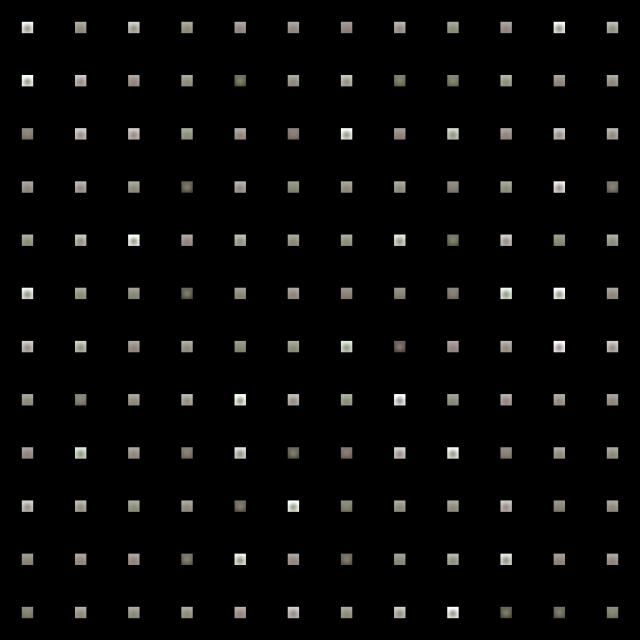
This pattern is drawn by a WebGL 1 fragment shader. Its source:

```glsl
precision highp float;
// A 12 by 12 grid of small, softly shaded warm-grey squares on black.

uniform vec2 u_resolution;

#define REPEATS 12.0
#define PITCH 0.0831
#define HALF_SIDE 0.0089
#define DIM_RIM vec3(0.35, 0.34, 0.29)
#define MID_RIM vec3(0.62, 0.615, 0.57)
#define BRIGHT_RIM vec3(0.95, 0.97, 0.96)
#define CORE vec3(0.56, 0.53, 0.475)
#define TINT 0.025
#define TOP_LIGHT 0.07

float hash(vec2 p) {
    vec3 q = fract(vec3(p.xyx) * vec3(0.1031, 0.1030, 0.0973));
    q += dot(q, q.yzx + 33.33);
    return fract((q.x + q.y) * q.z);
}

// Rim colour along the ramp from dim through middle to bright.
vec3 rimColour(float level) {
    vec3 lower = mix(DIM_RIM, MID_RIM, smoothstep(0.0, 0.4, level));
    return mix(lower, BRIGHT_RIM, smoothstep(0.5, 1.0, level));
}

// Shading inside one square; p runs from -1 to 1 across it.
vec3 squareColour(vec2 p, vec2 cell) {
    // Averaged hashes make middle levels the most common.
    float level = 0.5 * (hash(cell + 3.7) + hash(cell + 41.3));
    level = clamp((level - 0.5) * 1.25 + 0.48, 0.0, 1.0);

    // The core sits a little low and varies less than the rim.
    vec3 rim = rimColour(level);
    vec3 core = mix(CORE, rim, 0.22);
    float spread = smoothstep(0.0, 1.15, length(p - vec2(0.0, -0.15)));
    vec3 colour = mix(core, rim, spread);

    // Cool light from above and a faint green or rose hue per square.
    colour += TOP_LIGHT * p.y * vec3(0.9, 1.0, 1.1);
    float hueShift = (hash(cell + 87.1) - 0.5) * 2.0;
    return colour + TINT * hueShift * vec3(0.5, -0.7, 0.5);
}

void main() {
    vec2 uv = gl_FragCoord.xy / u_resolution;
    vec2 grid = (uv - 0.5) / PITCH + 0.5 * REPEATS;
    vec2 cell = floor(grid);
    vec2 local = (fract(grid) - 0.5) * PITCH;

    // Box coverage smooths each side over one screen sample.
    vec2 side = clamp((HALF_SIDE - abs(local)) * u_resolution + 0.5, 0.0, 1.0);
    float coverage = side.x * side.y;

    vec2 p = clamp(local / HALF_SIDE, -1.0, 1.0);
    gl_FragColor = vec4(squareColour(p, cell) * coverage, 1.0);
}
```
